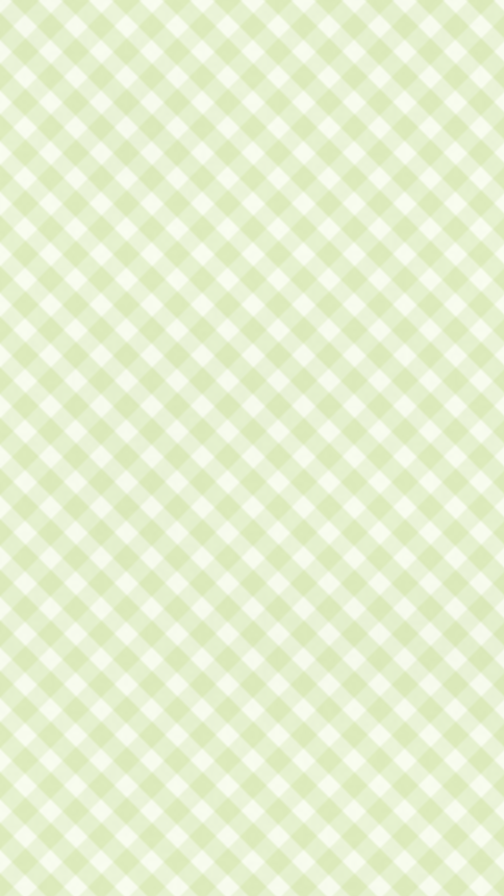
A WebGL 2 fragment shader for this pattern:

```glsl
#version 300 es
precision highp float;

#define PITCH 0.0565        // diamond spacing, in canvas heights
#define TOP_OFFSET 0.0012   // drop of the first diamond row
#define FALLING_WIDTH 0.54  // share of a period covered by falling stripes
#define RISING_WIDTH 0.52   // share of a period covered by rising stripes
#define EDGE_BLUR 0.035     // edge softness, in periods
#define GRAIN_SCALE 220.0   // cloth grain cells per canvas height
#define GRAIN_AMOUNT 0.008
#define FADE_SCALE 7.0      // broad dye patches per canvas height
#define FADE_AMOUNT 0.010

uniform vec2 u_resolution;
out vec4 fragColor;

const vec3 PALE = vec3(0.968, 0.984, 0.930);
const vec3 SOFT_GREEN = vec3(0.916, 0.951, 0.843);
const vec3 MID_GREEN = vec3(0.896, 0.942, 0.807);
const vec3 DEEP_GREEN = vec3(0.862, 0.917, 0.733);

float hash(vec2 cell) {
    vec3 p = fract(vec3(cell.xyx) * 0.1031);
    p += dot(p, p.yzx + 33.33);
    return fract((p.x + p.y) * p.z);
}

float valueNoise(vec2 p) {
    vec2 cell = floor(p);
    vec2 t = smoothstep(0.0, 1.0, fract(p));
    float low = mix(hash(cell), hash(cell + vec2(1.0, 0.0)), t.x);
    float high = mix(hash(cell + vec2(0.0, 1.0)), hash(cell + 1.0), t.x);
    return mix(low, high, t.y);
}

// Coverage of a stripe centred halfway between whole phases
float stripe(float phase, float width, float blur) {
    float fromCentre = abs(fract(phase) - 0.5);
    return 1.0 - smoothstep(-blur, blur, fromCentre - 0.5 * width);
}

void main() {
    // Canvas heights, measured down from the top left corner
    vec2 pos = vec2(gl_FragCoord.x, u_resolution.y - gl_FragCoord.y) / u_resolution.y;
    vec2 grid = (pos - vec2(0.0, TOP_OFFSET)) / PITCH;
    float blur = EDGE_BLUR + 0.7 / (PITCH * u_resolution.y);

    // Two diagonal stripe sets cross to form the gingham
    float falling = stripe(grid.x - grid.y, FALLING_WIDTH, blur);
    float rising = stripe(grid.x + grid.y, RISING_WIDTH, blur);
    vec3 color = mix(mix(PALE, SOFT_GREEN, rising),
                     mix(MID_GREEN, DEEP_GREEN, rising), falling);

    // Cloth grain and uneven dye
    color += GRAIN_AMOUNT * (valueNoise(pos * GRAIN_SCALE) - 0.5);
    color += FADE_AMOUNT * (valueNoise(pos * FADE_SCALE) - 0.5);
    fragColor = vec4(color, 1.0);
}
```
